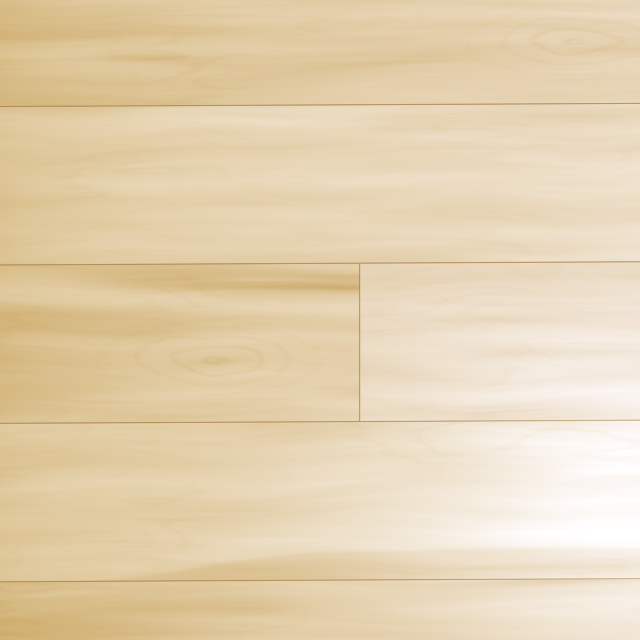
Reproduce this texture procedurally as a Shadertoy shader.

```glsl
// Pale maple floorboards: wide horizontal planks with one butt joint.
// Each plank gets its own stretched gradient-noise grain, growth rings and streaks,
// all summed into one tone that a honey-to-cream ramp colours; window sheen lies on top.

vec2 hash2(vec2 p) {
    p = vec2(dot(p, vec2(127.1, 311.7)), dot(p, vec2(269.5, 183.3)));
    return fract(sin(p) * 43758.5);
}

float gradDot(vec2 cell, vec2 f, vec2 corner) {
    return dot(hash2(cell + corner) * 2.0 - 1.0, f - corner);
}

float gradientNoise(vec2 p) {
    vec2 i = floor(p), f = fract(p);
    vec2 u = f * f * f * (f * (f * 6.0 - 15.0) + 10.0);
    return mix(mix(gradDot(i, f, vec2(0, 0)), gradDot(i, f, vec2(1, 0)), u.x),
               mix(gradDot(i, f, vec2(0, 1)), gradDot(i, f, vec2(1, 1)), u.x), u.y);
}

float fbm(vec2 p) {
    float sum = 0.0, amp = 1.0;
    for (int i = 0; i < 4; i++) {
        sum += amp * gradientNoise(p);
        p = p * vec2(1.7, 2.1) + 13.7;
        amp *= 0.5;
    }
    return sum;
}

// Thin dark contours of a field
float contours(float field, float frequency) {
    return pow(0.5 + 0.5 * sin(field * frequency), 6.0);
}

// Signed tone of soft lengthwise streaks, crowded towards the plank edges
float streaks(vec2 p, float id) {
    float sum = 0.0;
    for (int i = 0; i < 7; i++) {
        vec2 h = hash2(vec2(id, float(i) + 0.5));
        vec2 size = mix(vec2(0.06, 0.022), vec2(0.24, 0.065), hash2(h * 9.0 + id).x);
        vec2 d = (p - vec2(h.x, smoothstep(0.0, 1.0, h.y))) / size;
        sum += (i % 3 == 2 ? 0.9 : -1.0) * exp(-dot(d, d));
    }
    return sum;
}

void mainImage(out vec4 fragColor, in vec2 fragCoord) {
    vec2 uv = fragCoord / iResolution.xy;
    float pixel = 1.0 / min(iResolution.x, iResolution.y);

    // Plank layout: the seams climb slightly to the right
    float across = (uv.y - 0.091 - 0.005 * uv.x) / 0.2475;
    float row = floor(across);
    float v = across - row;
    float odd = mod(row, 2.0);
    float jointRow = row == 1.0 ? 1.0 : 0.0;
    float rightPiece = jointRow * step(0.562, uv.x);
    float dark = odd * (1.0 - rightPiece);
    float id = row + 11.0 + 7.0 * rightPiece;

    // Grain coordinates, bent by slow noise
    vec2 shift = hash2(vec2(id, 3.1)) * 40.0;
    float bend = gradientNoise(vec2(uv.x * 3.0, v * 2.0) + shift);
    vec2 p = vec2(uv.x, v + 0.11 * bend);

    // Base tone: yellower on the left, alternate planks deeper
    float tone = 0.43 + 0.32 * uv.x - 0.14 * dark - 0.12 * exp(-uv.x * 10.0);

    // Broad figure and fine fibres
    tone += 0.24 * fbm(p * vec2(1.6, 4.0) + shift);
    tone += 0.08 * fbm(p * vec2(3.0, 12.0) + shift.yx);
    tone += 0.03 * gradientNoise(p * vec2(9.0, 60.0) + shift);

    // Stringy mineral streaks, and a heartwood band under the top of the jointed deep plank
    float fibre = 0.75 + 0.9 * gradientNoise(p * vec2(4.0, 22.0) + shift);
    tone += (0.11 + 0.09 * dark) * fibre * streaks(p, id);
    float heartwood = exp(-pow((v - 0.9 + 0.05 * uv.x) / 0.065, 2.0)) * smoothstep(0.05, 0.35, uv.x);
    float sapwood = exp(-pow((v - 0.82 + 0.2 * uv.x) / 0.08, 2.0));
    tone += dark * jointRow * (0.2 * sapwood - 0.48 * heartwood * fibre);

    // Sapwood boundary rising along the lowest full plank
    if (row == 0.0) {
        float rise = v - 0.19 * smoothstep(0.08, 0.56, uv.x) - 0.03 * bend;
        tone -= 0.13 * smoothstep(0.015, -0.015, rise);
        tone += 0.1 * exp(-pow((rise - 0.06) / 0.07, 2.0));
    }

    // Oval rings in deep planks, wandering growth lines everywhere
    vec2 fromKnot = vec2(uv.x - 0.045 - 0.285 * row, v - 0.39);
    float oval = length(fromKnot * vec2(5.0, 4.0)) + 0.2 * fbm(uv * vec2(9.0, 14.0) + shift);
    tone -= 0.11 * dark * contours(oval, 24.0) * exp(-1.8 * oval * oval);
    float growth = fbm(vec2(uv.x * 2.2, v * 2.4) + shift.yx);
    float patches = smoothstep(-0.1, 0.4, gradientNoise(uv * vec2(4.0, 7.0) + shift));
    tone -= 0.07 * patches * contours(growth, 28.0);

    // Window sheen at the lower right
    vec2 toSheen = (uv - vec2(1.03, 0.21)) * vec2(2.7, 4.3);
    float sheen = exp(-dot(toSheen, toSheen));
    tone += 0.5 * sheen;

    // Honey-to-cream ramp, a little rosier to the right
    vec3 color = mix(vec3(0.81, 0.68, 0.44), vec3(0.96, 0.93, 0.88), clamp(tone, -0.35, 1.3));
    color += vec3(0.0, -0.004, 0.014) * (uv.x - 0.4 + 0.5 * rightPiece);
    color += 0.006;

    // Seams: a hairline tan groove, fainter along the sheen
    float seam = min(v, 1.0 - v) * 0.2475;
    float joint = mix(1.0, abs(uv.x - 0.562), jointRow);
    float gap = min(seam, joint);
    float groove = 1.0 - smoothstep(0.0, 0.0009 + 0.6 * pixel, gap);
    color = mix(color, vec3(0.66, 0.5, 0.28), groove * (0.75 - 0.3 * sheen));

    fragColor = vec4(clamp(color, 0.0, 1.0), 1.0);
}
```
